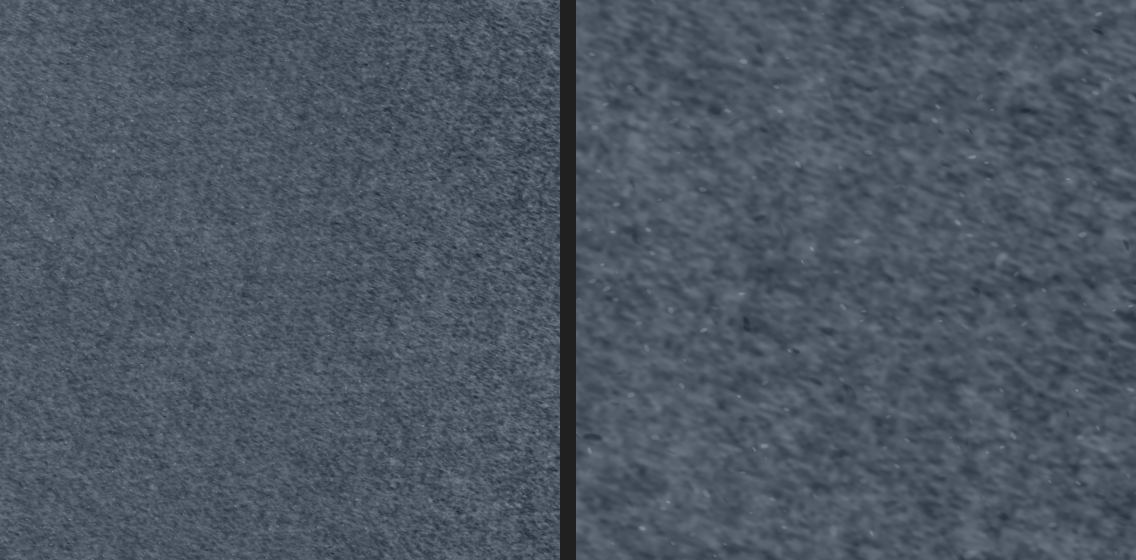
Left, the full canvas; right, a detail of the centre.
This texture is drawn by a WebGL 2 fragment shader. Its source:

```glsl
#version 300 es
precision highp float;
// Fine-grained blue-grey stone with pale mineral flecks and small dark pits.

uniform vec2 u_resolution;
out vec4 fragColor;

float hash(vec2 p) {
    return fract(sin(dot(p, vec2(127.1, 311.7))) * 43758.5453);
}

// Smooth value noise centred on zero
float noise(vec2 p) {
    vec2 cell = floor(p);
    vec2 f = fract(p);
    f = f * f * (3.0 - 2.0 * f);
    float low = mix(hash(cell), hash(cell + vec2(1, 0)), f.x);
    float high = mix(hash(cell + vec2(0, 1)), hash(cell + vec2(1, 1)), f.x);
    return mix(low, high, f.y) - 0.5;
}

float fbm(vec2 p) {
    float sum = 0.0;
    float weight = 0.5;
    for (int i = 0; i < 4; i++) {
        sum += weight * noise(p);
        p = mat2(1.6, 1.2, -1.2, 1.6) * p + 7.3;
        weight *= 0.5;
    }
    return sum;
}

// Scattered soft chips: one candidate per cell, kept with the given density
float chips(vec2 p, float density, float radius, float stretch) {
    vec2 base = floor(p);
    float cover = 0.0;
    for (int y = -1; y <= 1; y++) {
        for (int x = -1; x <= 1; x++) {
            vec2 cell = base + vec2(x, y);
            vec2 jitter = vec2(hash(cell + 3.1), hash(cell + 8.7));
            vec2 d = p - cell - 0.1 - 0.8 * jitter;
            float tilt = 1.6 * (hash(cell + 5.9) - 0.5);
            d = mat2(cos(tilt), -sin(tilt), sin(tilt), cos(tilt)) * d;
            d.y *= stretch;
            float size = radius * mix(0.5, 1.2, hash(cell + 1.7));
            float shape = smoothstep(1.1, 0.4, length(d) / size);
            float strength = mix(0.35, 1.0, hash(cell + 6.3));
            cover = max(cover, shape * strength * step(hash(cell), density));
        }
    }
    return cover;
}

void main() {
    vec2 uv = gl_FragCoord.xy / u_resolution;
    vec2 p = gl_FragCoord.xy / u_resolution.y;

    // Grain axes lean down towards the right
    vec2 q = vec2(dot(p, vec2(0.94, -0.34)), dot(p, vec2(0.34, 0.94)));
    vec2 rough = 0.003 * vec2(noise(p * 170.0), noise(p * 170.0 + 41.0));

    // Grain at three sizes, with a little relief lit from above
    float grain = 0.085 * noise(q * vec2(85, 135));
    grain += 0.11 * noise(q * vec2(150, 240) + 13.0);
    grain += 0.10 * noise(q * vec2(260, 390) + 29.0);
    vec2 bump = q * vec2(120, 190) + 57.0;
    grain += 0.055 * (noise(bump) - noise(bump + vec2(0.2, 0.7)));
    grain *= mix(0.88, 1.2, smoothstep(0.45, 1.0, uv.x));

    // Broad stains and a paler left margin
    float tone = 0.296 + grain + 0.045 * fbm(p * 5.0) + 0.06 * fbm(p * 22.0 + 9.0);
    tone += 0.018 * smoothstep(0.3, 0.0, uv.x);

    // Dark pits, gathered in patches, and rare wide smudges
    float patchiness = smoothstep(-0.15, 0.2, fbm(p * 9.0 + 31.0));
    tone -= 0.10 * chips((q + rough) * 62.0, 0.22, 0.36, 2.3) * mix(0.45, 1.0, patchiness);
    tone -= 0.05 * chips((p + rough) * 13.0 + 17.0, 0.05, 0.18, 1.3);

    // Pale flecks: many tiny glints, fewer soft chips
    tone += 0.13 * chips((q + 0.5 * rough) * 95.0 + 71.0, 0.14, 0.26, 1.7);
    tone += 0.075 * chips((p + rough) * 50.0 + 23.0, 0.10, 0.24, 1.5);
    tone += 0.10 * chips((p + rough) * 24.0 + 47.0, 0.06, 0.20, 1.3);

    vec3 color = vec3(max(tone, 0.13)) + vec3(0.0, 0.044, 0.089);
    fragColor = vec4(color, 1.0);
}
```
